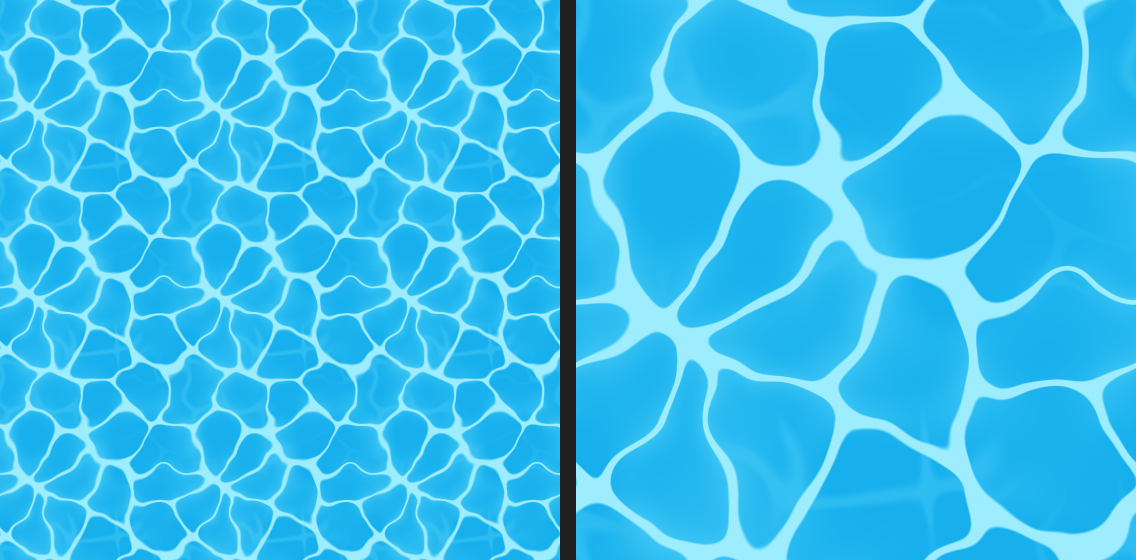
Left: the whole. Right: its middle third, enlarged.
Reproduce this texture procedurally as a three.js fragment shader.

```glsl
varying vec2 vUv;

vec2 hash2(vec2 cell, float period, float seed) {
  cell = mod(cell, period) + seed;
  return fract(sin(vec2(dot(cell, vec2(127.1, 311.7)), dot(cell, vec2(269.5, 183.3)))) * 43758.5);
}

// Two channels of smooth noise that wrap after period cells
vec2 noise2(vec2 p, float period, float seed) {
  vec2 i = floor(p);
  vec2 f = fract(p);
  f = f * f * (3.0 - 2.0 * f);
  vec2 low = mix(hash2(i, period, seed), hash2(i + vec2(1.0, 0.0), period, seed), f.x);
  vec2 high = mix(hash2(i + vec2(0.0, 1.0), period, seed), hash2(i + 1.0, period, seed), f.x);
  return mix(low, high, f.y);
}

// Distance to the cell borders, blended so that junctions fill in
float borderDistance(vec2 p, float period, float seed, float sharpness) {
  vec2 base = floor(p);
  vec2 nearestCell = base;
  vec2 nearest = vec2(0.0);
  float best = 100.0;
  for (int y = -1; y <= 1; y++) {
    for (int x = -1; x <= 1; x++) {
      vec2 cell = base + vec2(float(x), float(y));
      vec2 offset = cell + 0.1 + 0.8 * hash2(cell, period, seed) - p;
      float d = dot(offset, offset);
      if (d < best) {
        best = d;
        nearest = offset;
        nearestCell = cell;
      }
    }
  }
  float sum = 0.0;
  for (int y = -2; y <= 2; y++) {
    for (int x = -2; x <= 2; x++) {
      if (x == 0 && y == 0) continue;
      vec2 cell = nearestCell + vec2(float(x), float(y));
      vec2 offset = cell + 0.1 + 0.8 * hash2(cell, period, seed) - p;
      float d = dot(0.5 * (nearest + offset), normalize(offset - nearest));
      sum += exp(-sharpness * d);
    }
  }
  return -log(sum) / sharpness;
}

void main() {
  vec3 water = vec3(0.09, 0.69, 0.93);
  vec3 shallow = vec3(0.25, 0.78, 0.96);
  vec3 foam = vec3(0.62, 0.93, 1.0);

  // Three tiles each way, four cells per tile side
  vec2 tile = vUv * 3.0;
  vec2 p = tile * 4.0;
  float aa = 12.0 * fwidth(vUv.x) + 0.002;

  // Wavy borders
  vec2 wave = 0.34 * (noise2(tile * 8.0, 8.0, 3.0) - 0.5);
  wave += 0.09 * (noise2(tile * 16.0, 16.0, 7.0) - 0.5);
  float d = borderDistance(p + wave, 4.0, 11.0, 15.0);

  // Soft light beside some of the borders
  vec2 patches = noise2(tile * 6.0, 6.0, 19.0);
  float glow = exp(-5.5 * max(d, 0.0)) * smoothstep(0.2, 0.75, patches.x);
  vec3 color = mix(water, shallow, glow);

  // Faint tapering wisps below the surface
  vec2 bend = 0.7 * (noise2(tile * 7.0, 7.0, 31.0) - 0.5);
  float wisp = borderDistance(tile * 5.0 + bend, 5.0, 43.0, 12.0);
  float taper = smoothstep(0.45, 0.85, patches.y);
  float wispMask = 1.0 - smoothstep(0.0, 0.03 + 0.08 * taper, wisp);
  color = mix(color, shallow, 0.55 * taper * wispMask);

  // Bright lines of uneven width
  float width = mix(0.016, 0.04, noise2(tile * 5.0, 5.0, 53.0).x);
  float line = 1.0 - smoothstep(width - aa, width + aa, d);
  color = mix(color, foam, line);

  gl_FragColor = vec4(color, 1.0);
}
```
